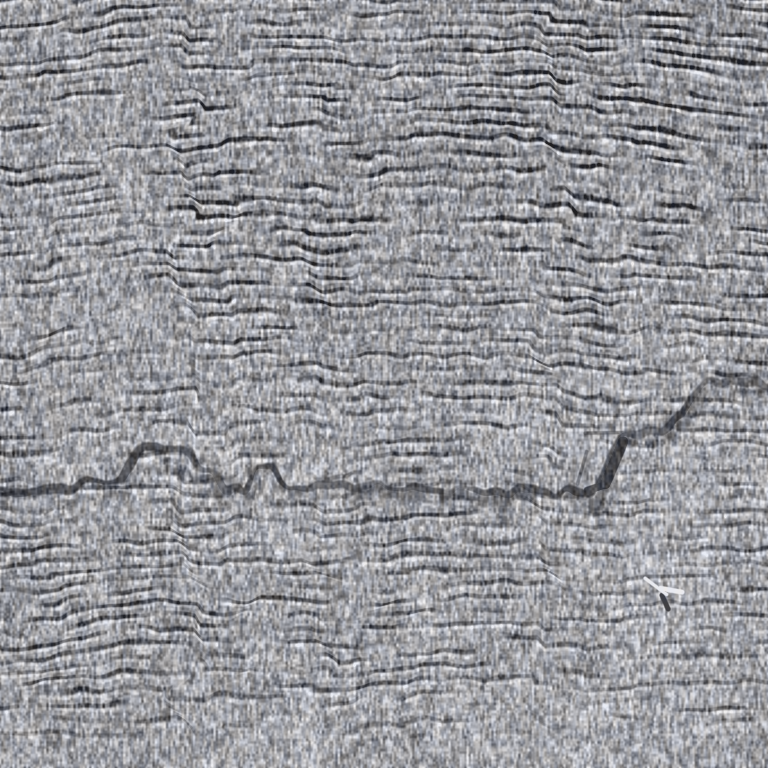
This texture is drawn by a three.js fragment shader. Its source:

```glsl
// Draws grey combed concrete with broken horizontal grooves, fine grain and a stepped crack.
varying vec2 vUv;

const float ROWS = 56.0;
const float COLUMNS = 17.0;
const vec3 COOL_GREY = vec3(-0.003, 0.0, 0.019);
const vec3 BLUE_SHIFT = vec3(-0.5, -0.1, 0.6);

float hash(vec2 p) {
  vec3 q = fract(vec3(p.xyx) * 0.1031);
  q += dot(q, q.yzx + 33.33);
  return fract((q.x + q.y) * q.z);
}

float noise(vec2 p) {
  vec2 cell = floor(p);
  vec2 f = fract(p);
  f = f * f * (3.0 - 2.0 * f);
  float low = mix(hash(cell), hash(cell + vec2(1.0, 0.0)), f.x);
  float high = mix(hash(cell + vec2(0.0, 1.0)), hash(cell + vec2(1.0)), f.x);
  return mix(low, high, f.y);
}

// 1 inside the given radius, falling softly to 0 over the blur width
float softMask(float dist, float radius, float blur) {
  return 1.0 - smoothstep(radius, radius + blur, dist);
}

float segmentDistance(vec2 p, vec2 a, vec2 b) {
  vec2 ab = b - a;
  return length(p - a - ab * clamp(dot(p - a, ab) / dot(ab, ab), 0.0, 1.0));
}

float stroke(vec2 p, vec2 a, vec2 b, float radius) {
  return softMask(segmentDistance(p, a, b), radius, 0.0025);
}

// Vertical slip of the rows, nearly constant inside each ragged column
float columnSlip(vec2 p) {
  float u = p.x * COLUMNS + 1.3 * noise(p * vec2(6.0, 22.0));
  float column = floor(u);
  float blend = smoothstep(0.75, 1.0, fract(u));
  return mix(hash(vec2(column, 5.0)), hash(vec2(column + 1.0, 5.0)), blend);
}

// Signed relief: shadowed grooves with a lit lip just below each
float grooves(vec2 p) {
  float tilt = 0.025 * sin(p.x * 3.6) * p.y;
  float v = (p.y - tilt) * ROWS + 1.3 * noise(p * vec2(5.0, 6.0));
  v += 0.75 * columnSlip(p) + 0.45 * noise(p * vec2(38.0, 45.0));
  float row = floor(v);
  float f = fract(v);
  float along = noise(vec2(p.x * 21.0 + 41.0 * hash(vec2(row, 2.0)), row * 7.0));
  float depth = smoothstep(0.1, 0.85, along);
  float shadow = softMask(abs(f - 0.55), 0.05, 0.2);
  float lip = softMask(abs(f - 0.22), 0.02, 0.2);
  return 0.12 * lip * (0.4 + depth) - 0.34 * shadow * depth;
}

// Zero-mean grain, stretched upright, with a softer coarse layer
float grain(vec2 p) {
  float hairs = noise(p * vec2(340.0, 125.0)) - 0.5;
  float specks = noise(p * vec2(290.0, 300.0) + 71.0) - 0.5;
  float lumps = noise(p * vec2(120.0, 75.0) + 19.0) - 0.5;
  return 0.36 * hairs + 0.22 * specks + 0.12 * lumps;
}

float rise(float x, float start, float end, float height) {
  return height * smoothstep(start, end, x);
}

// Height of the crack: a chain of steps with a small ragged wobble
float crackHeight(float x) {
  float y = 0.361 + rise(x, 0.09, 0.12, 0.015) + rise(x, 0.15, 0.19, 0.038);
  y += rise(x, 0.23, 0.27, -0.024) + rise(x, 0.27, 0.30, -0.028);
  y += rise(x, 0.315, 0.335, 0.027) + rise(x, 0.35, 0.38, -0.022);
  y += rise(x, 0.45, 0.70, -0.008) + rise(x, 0.765, 0.815, 0.075);
  y += rise(x, 0.86, 0.92, 0.067);
  return y + 0.011 * (noise(vec2(x * 65.0, 3.0)) - 0.5);
}

// Darkness of the crack line and the crumbled band beneath it
float crack(vec2 p) {
  float step = 0.002;
  float y = crackHeight(p.x);
  float slope = (crackHeight(p.x + step) - y) / step;
  float offset = (p.y - y) / sqrt(1.0 + slope * slope);
  float width = 0.0005 + 0.0045 * noise(vec2(p.x * 48.0, 8.0));
  float strength = 0.55 + 0.45 * noise(vec2(p.x * 25.0, 14.0));
  float line = strength * softMask(abs(offset), width, 0.004);
  float crumbs = smoothstep(0.35, 0.7, noise(p * vec2(55.0, 90.0)));
  float band = softMask(abs(offset + 0.008), 0.006, 0.008);
  return max(line, 0.5 * band * crumbs);
}

// Dark hollow where a flake has broken away
float chip(vec2 p) {
  float hollow = stroke(p, vec2(0.765, 0.361), vec2(0.788, 0.369), 0.004);
  hollow = max(hollow, stroke(p, vec2(0.788, 0.37), vec2(0.811, 0.425), 0.006));
  float rim = stroke(p, vec2(0.752, 0.37), vec2(0.764, 0.412), 0.001);
  rim = max(rim, stroke(p, vec2(0.762, 0.436), vec2(0.87, 0.438), 0.001));
  return max(hollow, 0.55 * rim);
}

void main() {
  vec2 p = vUv;

  // Broad shading and relief, flatter toward the foot
  float patches = noise(p * vec2(7.0, 5.0) + 11.0);
  float relief = mix(0.65, 1.1, p.y) * (0.65 + 0.7 * patches);
  relief *= smoothstep(0.01, 0.08, p.y);
  float streaks = noise(p * vec2(22.0, 5.0) + 27.0) - 0.5;
  float tone = mix(0.635, 0.595, p.y) - 0.05 * (patches - 0.5) + 0.05 * streaks;
  tone += relief * grooves(p) + grain(p);

  // Crack and chip
  float damage = max(crack(p), chip(p));
  tone = mix(tone, 0.2 + 0.4 * grain(p), 0.85 * damage);

  // Pale splinter with its small shadow
  float shade = stroke(p, vec2(0.862, 0.225), vec2(0.87, 0.207), 0.002);
  float splinter = stroke(p, vec2(0.84, 0.247), vec2(0.868, 0.226), 0.001);
  splinter = max(splinter, stroke(p, vec2(0.86, 0.234), vec2(0.888, 0.229), 0.002));
  tone = mix(mix(tone, 0.25, shade), 0.92, splinter);

  float tint = 0.07 * (noise(p * vec2(210.0, 90.0) + 53.0) - 0.5);
  vec3 color = vec3(clamp(tone, 0.12, 0.93)) + COOL_GREY + tint * BLUE_SHIFT;
  gl_FragColor = vec4(color, 1.0);
}
```
